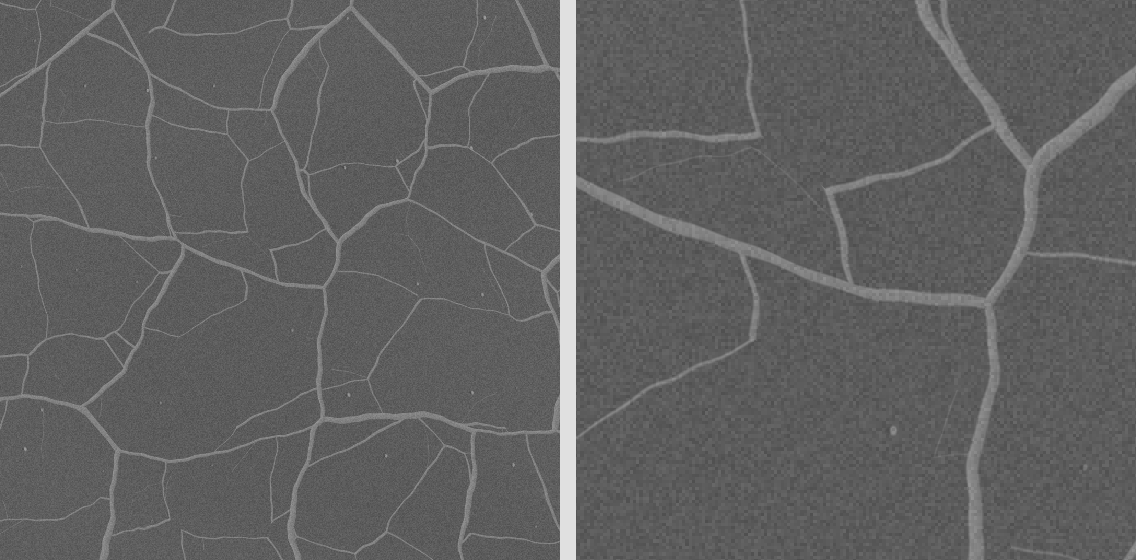
Left: the whole. Right: its middle third, enlarged.
A three.js fragment shader for this texture:

```glsl
// Dry grey crust split by a network of pale cracks, with fine grain and specks.
// Three nested cellular layers: each one is reseeded inside the cells of the
// layer above, so that thin cracks end in T-junctions on the wider ones.
varying vec2 vUv;

vec2 hash2(vec2 p) {
  vec3 q = fract(p.xyx * vec3(0.1031, 0.1030, 0.0973));
  q += dot(q, q.yzx + 33.33);
  return fract((q.xx + q.yz) * q.zy);
}

vec2 site(vec2 cell) {
  return cell + 0.12 + 0.76 * hash2(cell);
}

// Layered sines bend the straight cell borders into wandering cracks.
vec2 bend(vec2 p) {
  p += 0.026 * sin(p.yx * vec2(8.0, 9.5) + vec2(1.3, 4.1));
  p += 0.009 * sin(p.yx * vec2(23.0, 19.0) + p * 7.0 + vec2(2.0, 0.6));
  p += 0.0022 * sin(p.yx * vec2(71.0, 63.0) + p * 31.0);
  return p + 0.0006 * sin(p.yx * 190.0 + p * 83.0);
}

// Cell borders with a width for each edge: x is coverage, y the slope light.
// halfWidths gives the range, keep the share of edges that have opened.
vec2 cracks(vec2 p, float scale, vec2 halfWidths, float keep, out vec2 id) {
  p *= scale;
  vec2 home = floor(p), toSite = vec2(0.0);
  float nearest = 9.0;
  id = home;
  for (int j = -1; j <= 1; j++)
  for (int i = -1; i <= 1; i++) {
    vec2 cell = home + vec2(float(i), float(j));
    vec2 r = site(cell) - p;
    if (dot(r, r) < nearest) {
      nearest = dot(r, r);
      toSite = r;
      id = cell;
    }
  }

  vec2 result = vec2(0.0);
  for (int j = -2; j <= 2; j++)
  for (int i = -2; i <= 2; i++) {
    if (i == 0 && j == 0) continue;
    vec2 other = id + vec2(float(i), float(j));
    vec2 r = site(other) - p;
    vec2 across = normalize(r - toSite);
    float d = dot(0.5 * (r + toSite), across) / scale;
    vec2 edge = hash2(id + other + 7.0);
    float w = mix(halfWidths.x, halfWidths.y, edge.x);
    w *= 0.9 + 0.2 * sin(dot(p, vec2(5.0, 7.0)));
    float cover = 1.0 - smoothstep(w - 0.001, w + 0.001, d);
    if (edge.y < keep && cover > result.x)
      result = vec2(cover, dot(across, vec2(0.8, -0.6)) * min(d / w, 1.0));
  }
  return result;
}

// Sparse bright crumbs, each with a small shadow at its side.
float specks(vec2 p) {
  p *= 9.0;
  vec2 cell = floor(p);
  vec2 h = hash2(cell + 51.0);
  vec2 q = p - cell - 0.2 - 0.6 * hash2(cell + 90.0);
  q.x += 0.4 * (h.y - 0.5) * q.y;
  float size = mix(0.015, 0.034, h.y);
  float crumb = 1.0 - smoothstep(0.4 * size, size, length(q * vec2(1.0, 0.75)));
  float shadow = 1.0 - smoothstep(0.3 * size, size, length(q + vec2(size, 0.0)));
  return step(h.x, 0.4) * (crumb * mix(0.08, 0.24, h.y) - 0.06 * shadow);
}

void main() {
  vec2 p = bend(vUv);
  vec2 slab, plate, shard;
  vec2 wide = cracks(p + 3.0, 3.1, vec2(0.0022, 0.0062), 1.0, slab);
  vec2 thin = cracks(p + 20.0 * hash2(slab), 5.4, vec2(0.0008, 0.0026), 0.88, plate);
  vec2 hair = cracks(p + 15.0 * hash2(plate + 13.0), 7.5, vec2(0.0001, 0.0007), 0.45, shard);

  // Hairlines fade out along their length.
  hair.x *= smoothstep(-0.9, 0.5, sin(p.x * 17.0 + 2.0 * sin(p.y * 13.0)));

  // Flat crust, then cracks from the finest to the widest.
  float shade = 0.365 + 0.006 * sin(p.x * 5.0 + 3.0 * sin(p.y * 4.0));
  shade += specks(vUv);
  shade = mix(shade, 0.49, 0.8 * hair.x);
  shade = mix(shade, 0.51 + 0.03 * thin.y, thin.x);
  shade = mix(shade, 0.51 + 0.05 * wide.y, wide.x);

  // Fine grain on a grid fixed to the canvas.
  vec2 grain = hash2(floor(vUv * 512.0) + 11.0);
  shade += 0.05 * (grain.x + grain.y - 1.0);

  gl_FragColor = vec4(vec3(shade), 1.0);
}
```
